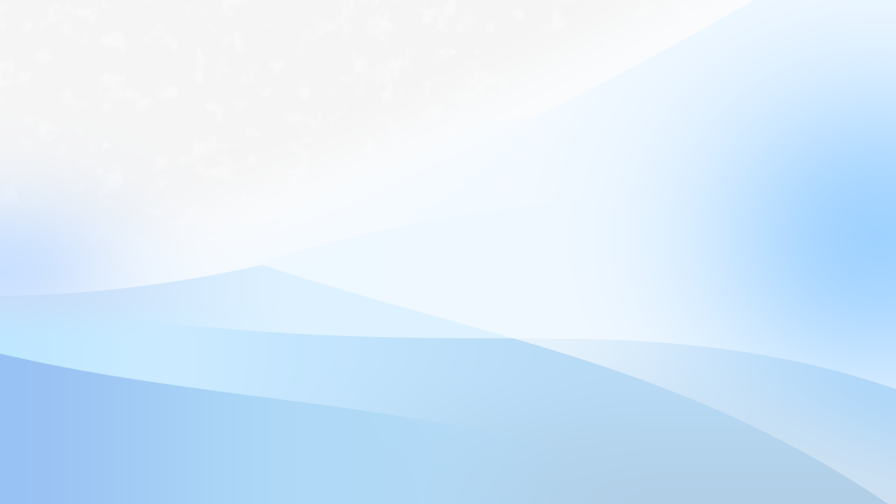
Give the GLSL for this background, as a WebGL 2 fragment shader.

```glsl
#version 300 es
precision highp float;
// Pale abstract backdrop: a soft white sheet over an icy sky with two blue
// glows, and translucent wave bands crossing the lower half. Each band is the
// area under a curve y = f(x), filled with gradients in 0..1 canvas units.

#define PAPER vec3(0.961, 0.961, 0.962)
#define ICE vec3(0.955, 0.980, 1.0)
#define AZURE vec3(0.63, 0.825, 1.0)
#define PERIWINKLE vec3(0.79, 0.88, 1.0)
#define PEAK_X 0.293
#define CROSS_X 0.573
#define GRAIN 0.016

uniform vec2 u_resolution;
out vec4 fragColor;

float hash(vec2 p) {
  vec3 q = fract(p.xyx * 0.1031);
  q += dot(q, q.yzx + 33.33);
  return fract((q.x + q.y) * q.z);
}

float noise(vec2 p) {
  vec2 i = floor(p), f = fract(p);
  f = f * f * (3.0 - 2.0 * f);
  return mix(mix(hash(i), hash(i + vec2(1, 0)), f.x),
             mix(hash(i + vec2(0, 1)), hash(i + 1.0), f.x), f.y);
}

float fbm(vec2 p) {
  float sum = 0.0, amp = 0.5;
  for (int i = 0; i < 4; i++) {
    sum += amp * noise(p);
    p = p * 2.1 + 7.3;
    amp *= 0.5;
  }
  return sum;
}

// Curves, each giving a height for x
float sheetEdge(float x) {
  float t = x - 0.39;
  return 0.6 + t * (0.75 + 0.3 * t);
}

float veilEdge(float x) {
  float t = x - PEAK_X;
  return 0.482 + t * (0.52 - 0.5 * t);
}

float hillEdge(float x) {
  float t = x - PEAK_X;
  float rise = 0.413 + x * (0.02 + 0.65 * x);
  float fall = 0.4745 - t * (0.594 + t * (0.92 * t - 0.52));
  return min(rise, fall);
}

float waveEdge(float x) {
  float t = x - CROSS_X;
  return 0.3287 - sign(t) * pow(abs(t), 2.6) * (t > 0.0 ? 0.92 : 0.37);
}

float swellEdge(float x) {
  return 0.2986 + x * (-0.42 + x * (0.641 - 0.725 * x));
}

// Smooth coverage of the area under a height
float under(float y, float edge) {
  float w = 0.8 / u_resolution.y;
  return smoothstep(-w, w, edge - y);
}

float glow(vec2 p, vec2 center, vec2 size) {
  vec2 d = (p - center) / size;
  return exp(-dot(d, d));
}

vec3 skyColor(vec2 p) {
  vec3 sky = mix(ICE, AZURE, glow(p, vec2(0.98, 0.53), vec2(0.2, 0.32)));
  float veil = under(p.y, veilEdge(p.x)) * smoothstep(0.25, 0.32, p.x);
  sky -= vec3(0.02, 0.009, 0.0) * veil * (1.0 - smoothstep(0.4, 0.72, p.x));

  // White sheet: bright along its rim, grey and speckled inside
  float depth = p.y - sheetEdge(p.x);
  float speckle = fbm(p * vec2(u_resolution.x / u_resolution.y, 1.0) * 38.0);
  vec3 paper = PAPER + GRAIN * smoothstep(0.5, 0.8, speckle);
  vec3 sheet = mix(vec3(0.98, 0.985, 0.99), paper, smoothstep(0.0, 0.2, depth));
  float crisp = 1.0 - under(p.y, sheetEdge(p.x));
  float soft = smoothstep(-0.1, 0.1, depth);
  sky = mix(sky, sheet, mix(soft, crisp, smoothstep(0.4, 0.75, p.x)));
  return mix(sky, PERIWINKLE, glow(p, vec2(0.0, 0.46), vec2(0.14, 0.15)));
}

void main() {
  vec2 p = gl_FragCoord.xy / u_resolution;
  float hill = hillEdge(p.x), wave = waveEdge(p.x), swell = swellEdge(p.x);
  vec3 color = skyColor(p);

  // Right wave, paler towards its foot
  vec3 crest = mix(vec3(0.9, 0.95, 0.99), vec3(0.69, 0.845, 0.975), smoothstep(CROSS_X, 1.0, p.x));
  crest = mix(crest, vec3(0.80, 0.88, 0.95), smoothstep(0.0, 0.23, wave - p.y));
  color = mix(color, crest, under(p.y, wave) * step(CROSS_X, p.x));

  // Hill, with the deeper wave emerging inside it
  vec3 left = mix(vec3(0.75, 0.905, 1.0), vec3(0.78, 0.87, 0.98), smoothstep(0.32, 0.42, p.y));
  vec3 body = mix(left, vec3(0.87, 0.947, 1.0), smoothstep(0.0, 0.36, p.x));
  vec3 deep = mix(vec3(0.78, 0.91, 1.0), vec3(0.725, 0.86, 0.965), smoothstep(0.2, 0.7, p.x));
  deep = mix(deep, vec3(0.695, 0.815, 0.91), smoothstep(0.3, 0.0, p.y) * smoothstep(0.2, 0.75, p.x));
  body = mix(body, deep, under(p.y, wave) * smoothstep(0.06, 0.3, p.x));

  // Lowest swell, dissolving to the right
  vec3 low = mix(vec3(0.60, 0.76, 0.955), vec3(0.685, 0.85, 0.965), smoothstep(0.0, 0.35, p.x));
  body = mix(body, low, under(p.y, swell) * (1.0 - smoothstep(0.35, 0.68, p.x)));
  color = mix(color, body, under(p.y, hill));

  fragColor = vec4(color, 1.0);
}
```
